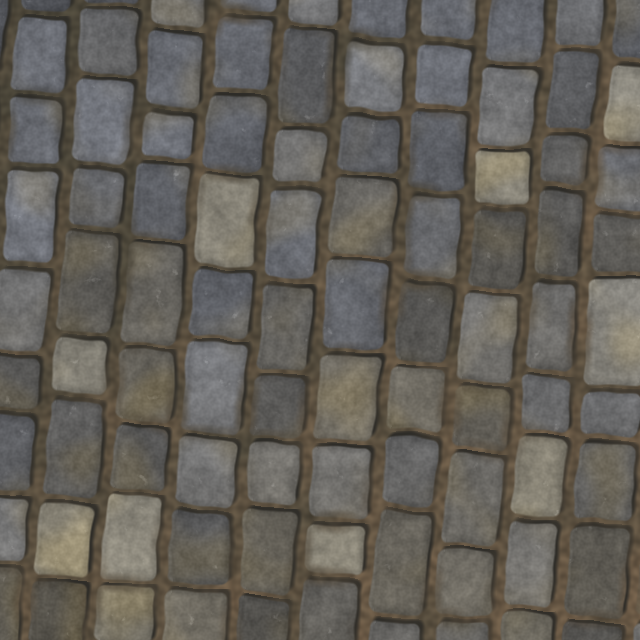
Reproduce this texture procedurally as a Shadertoy shader.

```glsl
const vec2 STONE_PITCH = vec2(0.104, 0.126);
const float LEAN = 0.085;
const vec3 WARM_STONE = vec3(0.395, 0.38, 0.345);
const vec3 COOL_STONE = vec3(0.385, 0.395, 0.42);
const vec3 PALE_STONE = vec3(0.57, 0.55, 0.49);
const vec3 DARK_EARTH = vec3(0.29, 0.27, 0.22);
const vec3 RUSTY_EARTH = vec3(0.45, 0.37, 0.285);
const vec3 SHADOW = vec3(0.17, 0.165, 0.15);

float hash(vec2 p) {
    vec3 q = fract(p.xyx * vec3(0.1031, 0.1030, 0.0973));
    q += dot(q, q.yzx + 33.33);
    return fract((q.x + q.y) * q.z);
}

vec2 gradientAt(vec2 cell) {
    float angle = 6.2832 * hash(cell);
    return vec2(cos(angle), sin(angle));
}

// Gradient noise, roughly -0.7 to 0.7
float noise(vec2 p) {
    vec2 i = floor(p), f = fract(p), e = vec2(0.0, 1.0);
    vec2 u = f * f * f * (f * (f * 6.0 - 15.0) + 10.0);
    float low = mix(dot(gradientAt(i), f),
                    dot(gradientAt(i + e.yx), f - e.yx), u.x);
    float high = mix(dot(gradientAt(i + e.xy), f - e.xy),
                     dot(gradientAt(i + e.yy), f - e.yy), u.x);
    return mix(low, high, u.y);
}

float fbm(vec2 p) {
    float sum = 0.0, amplitude = 0.6;
    for (int i = 0; i < 4; i++) {
        sum += amplitude * noise(p);
        p = mat2(1.6, 1.2, -1.2, 1.6) * p + 7.3;
        amplitude *= 0.55;
    }
    return sum;
}

float jitteredEdge(float index, float seed, float jitter) {
    return index + jitter * (hash(vec2(index + 31.0, seed + 57.0)) - 0.5);
}

// Returns the cell index and its two uneven boundaries
vec3 jitteredCell(float t, float seed, float jitter) {
    float index = floor(t);
    if (t < jitteredEdge(index, seed, jitter)) index -= 1.0;
    if (t >= jitteredEdge(index + 1.0, seed, jitter)) index += 1.0;
    return vec3(index, jitteredEdge(index, seed, jitter),
                jitteredEdge(index + 1.0, seed, jitter));
}

float roundedBox(vec2 p, vec2 halfSize, float radius) {
    vec2 q = abs(p) - halfSize + radius;
    return length(max(q, 0.0)) + min(max(q.x, q.y), 0.0) - radius;
}

float coverage(float d, float softness) {
    return 1.0 - smoothstep(-softness, softness, d);
}

vec3 stoneColor(vec2 uv, vec2 id, float d) {
    float tint = hash(id + 11.0), tone = hash(id + 23.0);
    float coolness = smoothstep(0.1, 0.9, 0.62 * uv.y + 0.6 * tint - 0.08);
    vec3 color = mix(WARM_STONE, COOL_STONE, coolness) * mix(0.82, 1.17, tone);
    color = mix(color, PALE_STONE, 0.75 * smoothstep(0.84, 0.92, hash(id + 41.0)));

    // Mottling, stains, scuffs and grain
    vec2 local = uv + 0.37 * id;
    color *= 1.0 + 0.26 * fbm(local * 17.0) + 0.13 * noise(local * 85.0);
    color += vec3(0.05, 0.03, -0.02) * smoothstep(0.0, 0.5, noise(local * 9.0));
    color += 0.10 * smoothstep(0.30, 0.55, fbm(local * 38.0));
    color += 0.035 * noise(uv * 210.0);

    // Worn rim
    return color * mix(0.9, 1.03, smoothstep(0.0, 0.014, -d));
}

vec3 earthColor(vec2 uv) {
    float rust = 0.38 + 0.32 * (uv.x - uv.y) + 0.75 * fbm(uv * 8.0);
    vec3 color = mix(DARK_EARTH, RUSTY_EARTH, clamp(rust, 0.0, 1.0));
    return color * (1.0 + 0.3 * noise(uv * 75.0));
}

void mainImage(out vec4 fragColor, in vec2 fragCoord) {
    vec2 uv = fragCoord / iResolution.xy;
    float softness = max(0.0022, 1.0 / iResolution.y);

    // Leaning courses with hand-laid irregularity
    vec2 bend = vec2(noise(uv * 4.0), noise(uv * 4.0 + 19.0));
    vec2 ripple = vec2(noise(uv * 24.0 + 5.0), noise(uv * 24.0 + 43.0));
    vec2 p = uv + 0.010 * bend + 0.005 * ripple;
    p = vec2(p.x - 0.02 - LEAN * (p.y - 1.0), p.y + LEAN * p.x) / STONE_PITCH;

    // Uneven columns, each with its own stack of stones
    vec3 column = jitteredCell(p.x, 3.0, 0.16);
    float shift = hash(vec2(column.x + 9.0, 71.0));
    vec3 row = jitteredCell(p.y + shift, column.x, 0.42);
    vec2 id = vec2(column.x, row.x);
    vec2 low = vec2(column.y, row.y), high = vec2(column.z, row.z);
    vec2 local = (p + vec2(0.0, shift) - 0.5 * (low + high)) * STONE_PITCH;
    vec2 gap = vec2(0.0085, 0.0045) + 0.003 * hash(id + 5.0);
    vec2 halfSize = 0.5 * (high - low) * STONE_PITCH - gap;
    float d = roundedBox(local, halfSize, 0.011);

    // Earth joints, shaded along the upper and right stone edges
    vec3 color = earthColor(uv);
    float shade = coverage(roundedBox(local - vec2(0.0055, 0.007), halfSize, 0.011), 0.004);
    float depth = clamp(0.72 + 0.8 * noise(uv * 11.0 + 3.0), 0.2, 0.95);
    color = mix(color, SHADOW, shade * depth);

    // Stones, with dirt creeping over some edges
    float dirt = smoothstep(0.05, 0.5, noise(uv * 7.0 + 29.0));
    float creep = dirt * smoothstep(-0.016, 0.0, d);
    vec3 stone = mix(stoneColor(uv, id, d), earthColor(uv), 0.65 * creep);
    float litEdge = smoothstep(-0.007, -0.002, d) * step(local.x, -halfSize.x + 0.009);
    stone += 0.05 * litEdge * (1.0 - dirt);
    color = mix(color, stone, coverage(d, softness));

    fragColor = vec4(clamp(color, 0.0, 1.0), 1.0);
}
```
